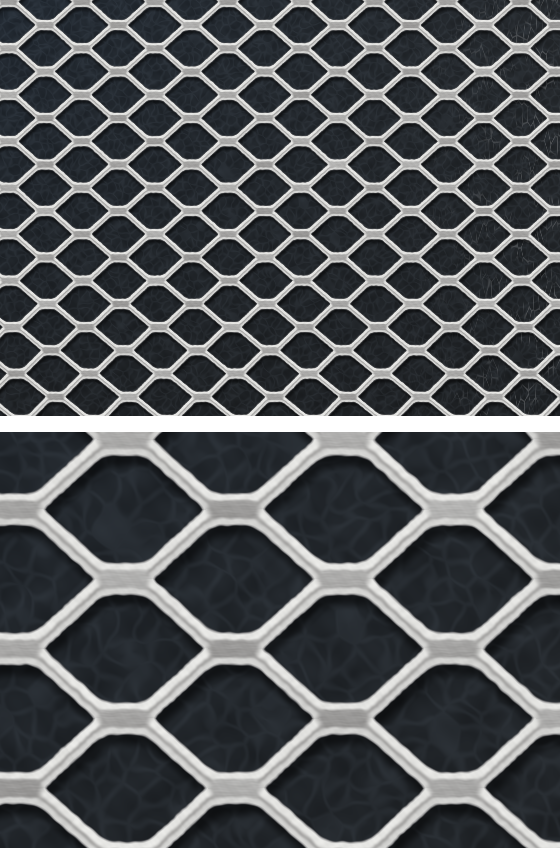
Top: the whole. Bottom: its middle third, enlarged.
This pattern is drawn by a WebGL 1 fragment shader. Its source:

```glsl
precision highp float;
// Expanded metal mesh with hexagonal openings over dark creased leather.
uniform vec2 u_resolution;

// Lengths are in canvas heights.
const vec2 PERIOD = vec2(0.1758, 0.1117);      // spacing of joints in one sublattice
const vec2 JOINT_ORIGIN = vec2(0.636, 0.493);
const vec2 OPENING = vec2(0.0637, 0.0427);     // half size of an opening
const float OPENING_FLAT = 0.0165;             // half length of its flat top
const float CORNER_ROUND = 0.006;
const vec2 PLATE = vec2(0.021, 0.0088);        // half size of the flat joint face
const float EDGE_WOBBLE = 0.0005;
const float BOTTOM_DRIFT = 0.0246;             // sideways stretch near the bottom
const vec2 SHADOW_OFFSET = vec2(-0.003, 0.007);
const float LEATHER_SCALE = 52.0;
const vec2 STREAK_SCALE = vec2(70.0, 24.0);
const vec3 LEATHER_DARK = vec3(0.100, 0.110, 0.120);
const vec3 LEATHER_LIGHT = vec3(0.200, 0.222, 0.245);
const vec3 CREASE_PALE = vec3(0.42, 0.43, 0.44);
const vec3 METAL_BRIGHT = vec3(0.90, 0.90, 0.89);
const vec3 METAL_MID = vec3(0.74, 0.74, 0.735);
const vec3 METAL_DULL = vec3(0.57, 0.565, 0.56);
const vec3 METAL_EDGE = vec3(0.40, 0.40, 0.41);

float hash(vec2 p) {
  return fract(sin(dot(p, vec2(127.1, 311.7))) * 43758.5);
}

// Distance between the two nearest cell points: zero along cell borders.
float cellBorder(vec2 p) {
  vec2 cell = floor(p);
  float near = 9.0, next = 9.0;
  for (int j = -1; j <= 1; j++) {
    for (int i = -1; i <= 1; i++) {
      vec2 c = cell + vec2(float(i), float(j));
      float d = length(c + vec2(hash(c), hash(c + 37.0)) - p);
      next = min(next, max(near, d));
      near = min(near, d);
    }
  }
  return next - near;
}

float waves(vec2 p) {
  return (sin(p.x + 1.7 * sin(p.y * 0.8)) + 0.6 * sin(p.y * 1.9 - p.x * 0.7)
    + 0.4 * sin(p.x * 3.1 + p.y * 2.3)) * 0.5;
}

float smoothMax(float a, float b, float k) {
  float h = max(k - abs(a - b), 0.0) / k;
  return max(a, b) + h * h * k * 0.25;
}

// Position relative to the closest point of a rectangular lattice.
vec2 fold(vec2 p, vec2 offset) {
  return (fract((p - offset) / PERIOD + 0.5) - 0.5) * PERIOD;
}

// Signed distance to a rounded hexagon, negative inside the opening.
float openingDistance(vec2 p) {
  vec2 q = abs(p);
  vec2 normal = normalize(vec2(OPENING.y, OPENING.x - OPENING_FLAT));
  float slant = dot(q - vec2(OPENING.x, 0.0), normal);
  float sides = smoothMax(slant, q.y - OPENING.y, CORNER_ROUND);
  return smoothMax(sides, q.x - OPENING.x, CORNER_ROUND * 0.5);
}

float meshDistance(vec2 p) {
  return min(openingDistance(fold(p, vec2(PERIOD.x * 0.5, 0.0))),
             openingDistance(fold(p, vec2(0.0, PERIOD.y * 0.5))));
}

vec3 leather(vec2 p, float aspect) {
  float grain = cellBorder(p * LEATHER_SCALE + 0.4 * waves(p * 70.0));
  float crease = 1.0 - smoothstep(0.0, 0.4, grain);
  float light = 0.27 + 0.3 * crease + 0.16 * waves(p * 95.0) + 0.25 * (p.y - 0.5);
  vec3 color = mix(LEATHER_DARK, LEATHER_LIGHT, clamp(light, 0.0, 1.0));
  float left = 1.0 - p.x / aspect;
  color += vec3(-0.010, 0.004, 0.022) * left * p.y;
  // Pale upright cracks toward the right side.
  float streak = 1.0 - smoothstep(0.0, 0.16, cellBorder(p * STREAK_SCALE));
  float worn = smoothstep(0.68, 1.0, p.x / aspect) * smoothstep(-0.3, 0.7, waves(p * 45.0));
  return mix(color, CREASE_PALE, streak * worn * 0.6);
}

vec3 metal(vec2 p, float dA, float dB, float upperIsA) {
  // Across the strand: +1 at the upper rim, -1 at the lower rim.
  float across = (dB - dA) / max(abs(dA) + abs(dB), 0.0001);
  across *= mix(1.0, -1.0, 1.0 - upperIsA);
  float groove = (across + 0.12) / 0.23;
  vec3 color = mix(METAL_BRIGHT, METAL_MID, smoothstep(0.35, -0.3, across) * 0.45);
  color = mix(color, METAL_DULL, 0.65 * exp(-groove * groove));
  // Flat joint face, with its own tone and brushed lines.
  vec2 q0 = fold(p, vec2(0.0)), q1 = fold(p, PERIOD * 0.5);
  vec2 q = length(q0) < length(q1) ? q0 : q1;
  vec2 id = floor((p - q) / PERIOD * 2.0 + 0.5);
  vec2 r = abs(q) / PLATE;
  float plate = (1.0 - smoothstep(0.8, 1.2, r.x + 0.2 * r.y)) * (1.0 - smoothstep(0.65, 1.0, r.y));
  float tone = 0.15 + 0.6 * hash(id) + 0.12 * waves(p * vec2(90.0, 1300.0)) + 12.0 * q.y;
  color = mix(color, mix(METAL_DULL, METAL_MID, clamp(tone, 0.0, 1.0)), plate);
  color = mix(METAL_EDGE, color, smoothstep(-0.0005, 0.0022, min(dA, dB)));
  return color * (1.0 + 0.025 * waves(p * 420.0) + 0.02 * (hash(id + 5.0) - 0.5));
}

void main() {
  vec2 uv = gl_FragCoord.xy / u_resolution.y;
  float pixel = 1.0 / u_resolution.y;
  float bend = max(0.475 - uv.y, 0.0) / 0.425;
  vec2 p = uv - JOINT_ORIGIN - vec2(BOTTOM_DRIFT * bend * bend, 0.0);
  p += EDGE_WOBBLE * vec2(waves(uv * 230.0), waves(uv.yx * 260.0 + 4.0));

  vec2 a = fold(p, vec2(PERIOD.x * 0.5, 0.0)), b = fold(p, vec2(0.0, PERIOD.y * 0.5));
  float dA = openingDistance(a), dB = openingDistance(b);
  float shadow = smoothstep(-0.006, 0.004, meshDistance(p + SHADOW_OFFSET));
  vec3 ground = leather(uv, u_resolution.x / u_resolution.y) * (1.0 - 0.5 * shadow);
  vec3 mesh = metal(p, dA, dB, step(a.y, b.y));
  float cover = smoothstep(-pixel, pixel, min(dA, dB));
  gl_FragColor = vec4(mix(ground, mesh, cover), 1.0);
}
```
